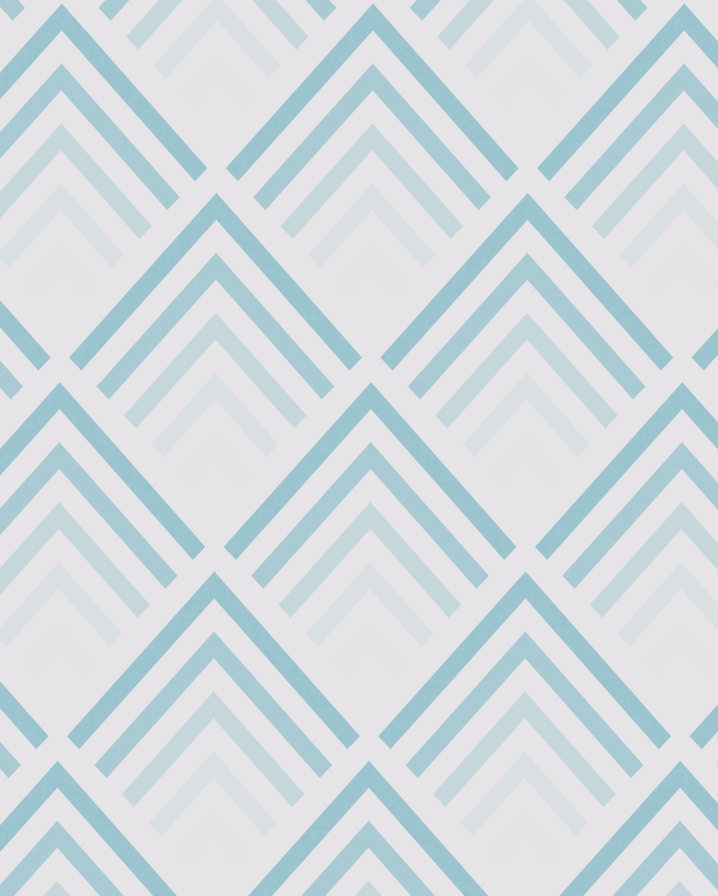
A WebGL 2 fragment shader for this pattern:

```glsl
#version 300 es
precision highp float;
// Staggered diamonds of nested blue chevrons that fade downward on pale grey.

uniform vec2 u_resolution;
out vec4 fragColor;

vec2 gradientAt(vec2 cell) {
    float h = fract(sin(dot(cell, vec2(127.1, 311.7))) * 43758.5);
    return vec2(cos(6.2832 * h), sin(6.2832 * h));
}

float gradientNoise(vec2 p) {
    vec2 i = floor(p), f = fract(p);
    vec2 u = f * f * f * (f * (f * 6.0 - 15.0) + 10.0);
    vec2 e = vec2(1.0, 0.0);
    float low = mix(dot(gradientAt(i), f),
                    dot(gradientAt(i + e), f - e), u.x);
    float high = mix(dot(gradientAt(i + e.yx), f - e.yx),
                     dot(gradientAt(i + 1.0), f - 1.0), u.x);
    return mix(low, high, u.y);
}

// Ink strength of one motif; q is measured from its tip, with y downward.
float chevrons(vec2 q, float pixel) {
    float spacing = 0.0669, halfWidth = 0.015;
    float x = abs(q.x);
    float depth = q.y - 1.125 * x - halfWidth;
    float index = floor(depth / spacing + 0.5);
    if (index < 0.0 || index > 4.0) return 0.0;

    float stripe = (abs(depth - index * spacing) - halfWidth) / 1.505;
    float ends = (q.y + 1.05 * x - 0.3555) / 1.45;
    float cover = 1.0 - smoothstep(-0.6 * pixel, 0.6 * pixel, max(stripe, ends));
    return cover * exp(-0.21 * index * index);
}

void main() {
    float pixel = 1.0 / u_resolution.y;
    vec2 p = gl_FragCoord.xy * pixel;
    vec2 period = vec2(0.3474, 0.4226);

    // Lattice with its first tip near the top left and a slight lean
    vec2 lattice = vec2(p.x, 1.0 - p.y) - vec2(0.069, 0.0039);
    lattice.x += 0.0055 * lattice.y;

    // Two interleaved rows, offset by half a period
    float ink = 0.0;
    for (int row = 0; row < 2; row++) {
        vec2 q = lattice - 0.5 * float(row) * period;
        q.x = mod(q.x + 0.5 * period.x, period.x) - 0.5 * period.x;
        q.y = mod(q.y + 0.03, period.y) - 0.03;
        ink = max(ink, chevrons(q, pixel));
    }

    // Faint mottling, strongest where the ink is dense
    float grain = gradientNoise(p * 190.0) + 0.6 * gradientNoise(p * 75.0 + 17.0);
    vec3 paper = vec3(0.900, 0.896, 0.901);
    vec3 blue = vec3(0.610, 0.770, 0.812);
    vec3 color = mix(paper, blue, ink);
    color += grain * ink * ink * vec3(0.026, 0.015, 0.012);
    fragColor = vec4(color, 1.0);
}
```
